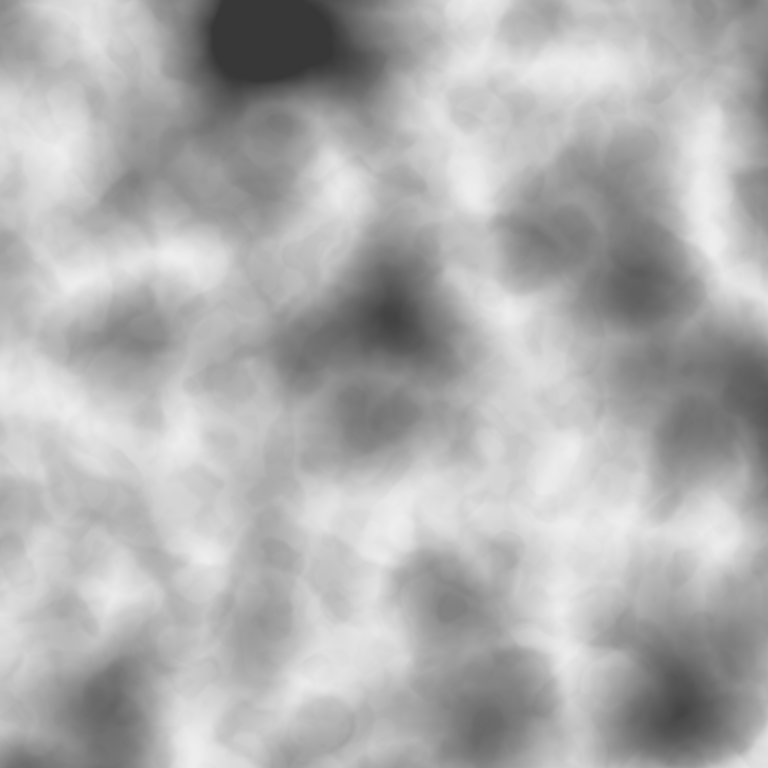
Give the GLSL for this texture, as a Shadertoy shader.

```glsl
// Grey smoky clouds: dark soft billows parted by thin bright creases.
// Two octaves of folded gradient noise give the large lobes; faint
// soft-edged patches and a fine domain warp make the ragged outlines.

vec2 gradientAt(ivec2 cell) {
    uint h = uint(cell.x) * 1597334673u ^ uint(cell.y) * 3812015801u;
    h = (h ^ (h >> 15)) * 2246822519u;
    h = (h ^ (h >> 13)) * 3266489917u;
    h ^= h >> 16;
    float angle = float(h & 65535u) / 65536.0 * 6.28319;
    return vec2(cos(angle), sin(angle));
}

float gradientNoise(vec2 p) {
    ivec2 cell = ivec2(floor(p));
    vec2 f = fract(p);
    vec2 u = f * f * f * (f * (f * 6.0 - 15.0) + 10.0);
    float a = dot(gradientAt(cell), f);
    float b = dot(gradientAt(cell + ivec2(1, 0)), f - vec2(1, 0));
    float c = dot(gradientAt(cell + ivec2(0, 1)), f - vec2(0, 1));
    float d = dot(gradientAt(cell + ivec2(1, 1)), f - vec2(1, 1));
    return mix(mix(a, b, u.x), mix(c, d, u.x), u.y);
}

vec2 noisePair(vec2 p) {
    return vec2(gradientNoise(p), gradientNoise(p + vec2(37.4, 91.7)));
}

// Folded noise: smooth lobes with slightly rounded creases at zero
float billow(vec2 p) {
    float n = gradientNoise(p);
    return sqrt(n * n + 0.0008);
}

// Flat-topped blobs at three scales, each fainter than the last
float patches(vec2 p) {
    float sum = 0.0, strength = 0.062, frequency = 9.5;
    for (int i = 0; i < 3; i++) {
        float n = gradientNoise(p * frequency + float(i) * 17.3);
        sum += strength * smoothstep(0.0, 0.2, n);
        strength *= 0.5;
        frequency *= 2.1;
    }
    return sum;
}

void mainImage(out vec4 fragColor, in vec2 fragCoord) {
    vec2 uv = fragCoord / iResolution.y;

    // Ragged outlines from a small two-scale warp
    vec2 p = uv + 0.012 * noisePair(uv * 13.0) + 0.004 * noisePair(uv * 44.0);

    // Large lobes, turned off the noise grid so creases run diagonally
    vec2 q = mat2(0.8, 0.6, -0.6, 0.8) * p;
    float lobes = billow(q * 2.8 + vec2(5.3, 2.7))
                + 0.45 * billow(p * 5.8 + vec2(21.6, 13.2));

    // Patches fade out inside the dark lobes, which stay smooth
    float detail = patches(p) * (1.0 - 0.6 * smoothstep(0.2, 0.65, lobes));
    float grey = 1.0 - lobes * (0.88 + 0.4 * lobes) - detail;

    // Gentle roll-off keeps the creases below pure white
    float highlight = max(grey - 0.8, 0.0);
    grey = max(grey - 1.2 * highlight * highlight, 0.22);

    fragColor = vec4(vec3(grey), 1.0);
}
```
